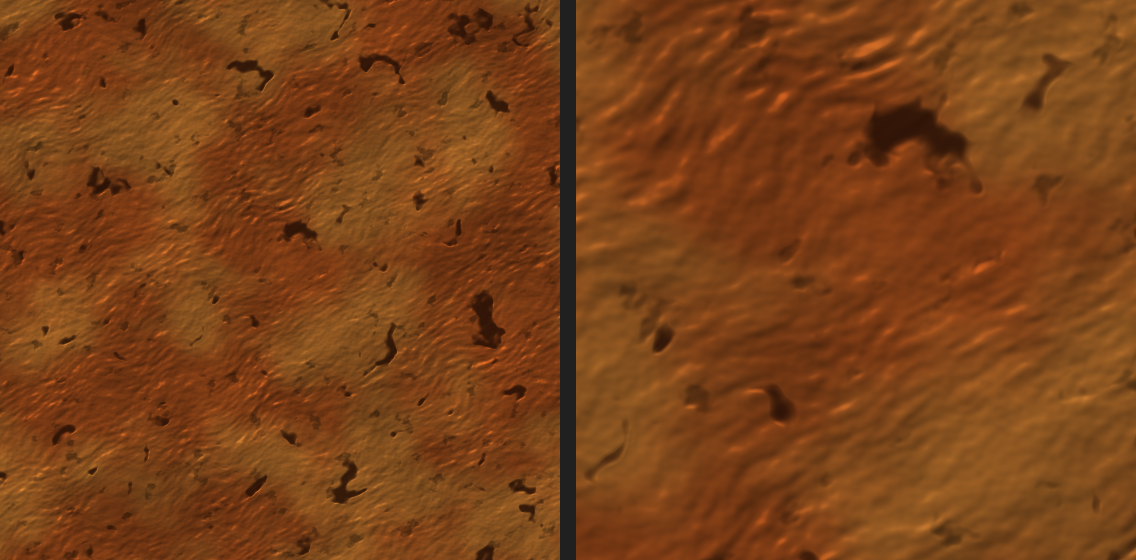
Left: the whole. Right: its middle third, enlarged.
Write a Shadertoy shader that draws this texture.

```glsl
// Weathered rust-brown hide: ochre patches, slanted glossy wrinkles and ragged dark cracks.

vec2 hashDirection(vec2 cell) {
    vec3 q = fract(cell.xyx * vec3(0.1031, 0.1030, 0.0973));
    q += dot(q, q.yzx + 33.33);
    float angle = 6.28318 * fract((q.x + q.y) * q.z);
    return vec2(cos(angle), sin(angle));
}

// Gradient noise, roughly -0.7 to 0.7
float noise(vec2 p) {
    vec2 i = floor(p), f = p - i;
    vec2 u = f * f * f * (f * (f * 6.0 - 15.0) + 10.0);
    float a = dot(hashDirection(i), f);
    float b = dot(hashDirection(i + vec2(1, 0)), f - vec2(1, 0));
    float c = dot(hashDirection(i + vec2(0, 1)), f - vec2(0, 1));
    float d = dot(hashDirection(i + vec2(1, 1)), f - vec2(1, 1));
    return mix(mix(a, b, u.x), mix(c, d, u.x), u.y);
}

float fbm(vec2 p) {
    float sum = 0.0, amplitude = 1.0;
    for (int i = 0; i < 4; i++) {
        sum += amplitude * noise(p);
        p = mat2(1.6, 1.2, -1.2, 1.6) * p + 17.3;
        amplitude *= 0.5;
    }
    return sum;
}

vec2 warp(vec2 p) {
    return p + 0.022 * vec2(noise(p * 9.0 + 40.0), noise(p * 9.0 + 71.0));
}

// Coordinates along and across the wrinkles
vec2 alongGrain(vec2 p) {
    return mat2(0.87, -0.5, 0.5, 0.87) * p;
}

// Broken contour lines, kept only inside scattered spots
float cracks(vec2 p) {
    vec2 q = alongGrain(warp(p));
    float contour = abs(fbm(q * vec2(6.0, 9.0) + 5.0));
    float spots = smoothstep(0.20, 0.42, fbm(p * 11.0 + 90.0));
    float width = 0.13 * spots;
    return spots * (1.0 - smoothstep(0.3 * width, width + 0.02, contour));
}

float pits(vec2 p) {
    return smoothstep(0.32, 0.62, fbm(alongGrain(p) * vec2(22.0, 30.0) + 130.0));
}

float height(vec2 p, float roughness) {
    vec2 q = alongGrain(warp(p));
    float wrinkles = 0.0046 * noise(q * vec2(52.0, 108.0));
    wrinkles += 0.0045 * noise(q * vec2(38.0, 64.0) + 23.0);
    float grain = 0.0011 * noise(p * vec2(150.0, 190.0));
    float lumps = 0.011 * fbm(q * vec2(13.0, 19.0) + 60.0);
    return roughness * wrinkles + grain + lumps - 0.006 * cracks(p) - 0.003 * pits(p);
}

void mainImage(out vec4 fragColor, in vec2 fragCoord) {
    vec2 p = fragCoord / iResolution.y;

    // Broad ochre and rust patches
    float ochreAmount = smoothstep(-0.32, 0.42, fbm(p * vec2(3.8, 4.6) + 12.0));
    float shadeField = fbm(p * 5.0 + 200.0);
    vec3 rust = vec3(0.455, 0.213, 0.073);
    vec3 ochre = vec3(0.535, 0.325, 0.125);
    vec3 color = mix(rust, ochre, ochreAmount) * (1.0 + 0.22 * shadeField);

    // Relief lit from the upper left
    float roughness = mix(1.2, 0.75, ochreAmount) * (1.0 + 0.7 * noise(p * 7.0 + 33.0));
    vec2 lightStep = 0.0016 * vec2(-0.5, 0.866);
    float slope = (height(p - lightStep, roughness) - height(p + lightStep, roughness)) / 0.0032;
    color *= 1.0 + 0.19 * clamp(slope, -2.0, 2.0);

    // Warm gloss on the wrinkles facing the light
    float gloss = smoothstep(0.55, 1.9, slope);
    color += gloss * mix(vec3(0.22, 0.10, 0.03), vec3(0.13, 0.09, 0.04), ochreAmount);

    // Shadowed pits and cracks
    color *= 1.0 - 0.3 * pits(p);
    color = mix(color, vec3(0.15, 0.06, 0.02), 0.85 * cracks(p));

    fragColor = vec4(color, 1.0);
}
```
